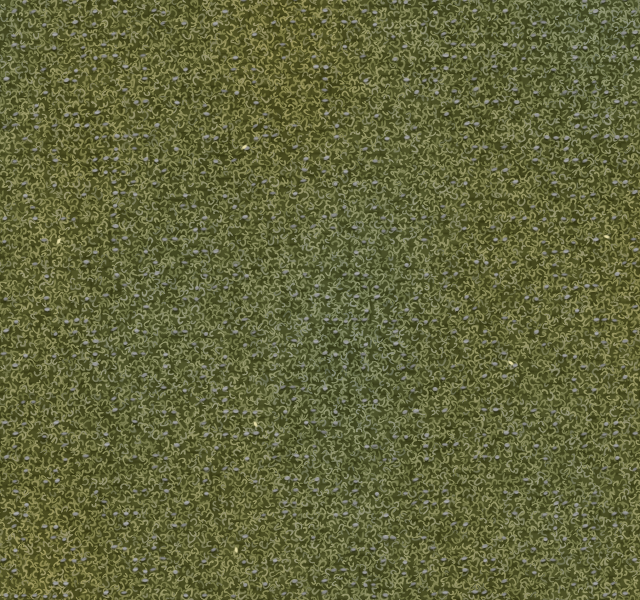
Give the GLSL for this texture, as a Shadertoy shader.

```glsl
// Olive looped-pile fabric with a woven grid and scattered pale grey stitches.

const float LOOPS = 112.0;                   // curled yarn loops across the width
const vec2  WEAVE = vec2(64.0, 56.0);        // stitch columns and rows per width
const float YARN_HALF_WIDTH = 0.28;          // in loop cells
const float FLECK_SHARE = 0.23;              // share of stitches that are grey
const vec2  FLECK_SIZE = vec2(0.0043, 0.0026);
const float CREASE_DEPTH = 0.13;
const float TINT_STRENGTH = 0.75;
const float SPECK_GRID = 6.0;
const float SPECK_SHARE = 0.10;

const vec3 SHADOW = vec3(0.19, 0.20, 0.065);
const vec3 YARN   = vec3(0.40, 0.42, 0.235);
const vec3 LIGHT  = vec3(0.60, 0.60, 0.43);
const vec3 FLECK  = vec3(0.65, 0.65, 0.655);
const vec3 SPECK  = vec3(0.90, 0.87, 0.66);
const vec3 WARM   = vec3(1.06, 1.00, 0.82);
const vec3 COOL   = vec3(0.94, 0.99, 1.10);

float hash(vec2 p) {
    vec3 q = fract(vec3(p.xyx) * 0.1031);
    q += dot(q, q.yzx + 33.33);
    return fract((q.x + q.y) * q.z);
}

vec2 hash2(vec2 p) {
    return vec2(hash(p + 17.3), hash(p + 71.9));
}

// Broad, slightly blocky patches from layered sines, about -1 to 1.
float patches(vec2 p) {
    float s = sin(p.x * 7.0 + 1.6 * sin(p.y * 4.0 + 0.6));
    s += sin(p.y * 8.0 - 1.3 * sin(p.x * 5.0) + 2.0);
    s += 0.6 * sin(p.x * 19.0 + sin(p.y * 6.0) * 0.8);
    return s / 2.6;
}

// Cellular field of open rings: x = yarn body, y = brightness, z = greyness.
vec3 curledYarn(vec2 p) {
    p += 0.16 * sin(p.yx * 2.3 + 1.7 * sin(p * 0.9));
    vec2 cell = floor(p);
    vec3 top = vec3(0.0, 0.5, 0.3);
    float best = 0.0;
    for (int j = -1; j <= 1; j++)
    for (int i = -1; i <= 1; i++) {
        vec2 id = cell + vec2(i, j);
        vec2 rnd = hash2(id);
        vec2 q = p - id - 0.5 - 0.7 * (rnd - 0.5);
        q.y *= mix(0.8, 1.25, rnd.x);
        float len = max(length(q), 0.0001);
        float radius = mix(0.28, 0.55, hash(id + 5.1));
        float angle = 6.2832 * hash(id + 41.7);
        float opening = dot(q / len, vec2(cos(angle), sin(angle)));
        float body = 1.0 - smoothstep(0.03, YARN_HALF_WIDTH, abs(len - radius));
        body *= 1.0 - smoothstep(0.35, 0.75, opening);
        float tone = hash(id + 93.4);
        float height = body * (0.55 + 0.45 * tone);
        if (height > best) {
            best = height;
            top = vec3(body, tone, rnd.y);
        }
    }
    return top;
}

// Dark furrows between stitches, uneven from one stitch to the next.
float creases(vec2 g) {
    vec2 edge = smoothstep(vec2(0.26), vec2(0.5), abs(fract(g) - 0.5));
    vec2 uneven = 0.3 + 0.9 * hash2(floor(g + 0.5) + 9.0);
    return max(edge.x * uneven.x * 0.75, edge.y * uneven.y);
}

// Soft tilted ellipse; the result is its coverage.
float ellipse(vec2 q, vec2 size, float tilt, float blur) {
    float c = cos(tilt), s = sin(tilt);
    q = vec2(c * q.x + s * q.y, c * q.y - s * q.x);
    float d = (length(q / size) - 1.0) * size.y;
    return 1.0 - smoothstep(-blur, blur, d);
}

void mainImage(out vec4 fragColor, in vec2 fragCoord) {
    vec2 p = fragCoord / iResolution.x;
    float blur = max(0.8 / iResolution.x, 0.0009);

    // Yarn pile over shadowed gaps
    vec3 yarn = curledYarn(p * LOOPS);
    vec2 g = p * WEAVE + 0.10 * sin(p.yx * 23.0);
    vec2 stitch = floor(g);
    float light = 0.17 + 0.13 * hash(stitch + 3.7);
    light += yarn.x * mix(0.36, 0.78, yarn.y);
    light -= CREASE_DEPTH * creases(g);
    light += 0.03 * patches(p * 1.7 + 3.0);
    vec3 col = mix(SHADOW, YARN, clamp(light * 2.0, 0.0, 1.0));
    col = mix(col, LIGHT, clamp(light * 2.0 - 1.0, 0.0, 1.0));
    col.b += 0.07 * smoothstep(0.55, 0.95, yarn.z) * yarn.x;

    // Broad shifts between warm and cool olive
    vec3 tint = mix(COOL, WARM, 0.5 + 0.5 * patches(p));
    col *= mix(vec3(1.0), tint, TINT_STRENGTH);

    // Grey stitches, each with a small shadow below
    vec2 rnd = hash2(stitch + 131.0);
    vec2 q = (fract(g) - 0.5 - 0.28 * (rnd - 0.5)) / WEAVE;
    float present = step(hash(stitch + 57.0), FLECK_SHARE);
    vec2 size = FLECK_SIZE * mix(vec2(0.72, 0.75), vec2(1.1), rnd.yx);
    float tilt = mix(-0.15, 0.5, hash(stitch + 211.0));
    float shade = ellipse(q + vec2(0.0, 0.0022), size * 1.1, tilt, blur * 1.5);
    float fleck = ellipse(q, size, tilt, blur);
    float strand = 0.93 + 0.07 * cos(q.y * 2600.0);
    col *= 1.0 - 0.35 * present * shade;
    col = mix(col, FLECK * strand * mix(0.84, 1.07, rnd.x), present * fleck * 0.95);

    // Rare bright specks of lint
    vec2 lint = floor(p * SPECK_GRID);
    vec2 s = (fract(p * SPECK_GRID) - 0.2 - 0.6 * hash2(lint + 301.0)) / SPECK_GRID;
    float speck = ellipse(s, vec2(0.0045, 0.0022), 3.1 * hash(lint + 7.0), blur);
    col = mix(col, SPECK, speck * step(hash(lint + 77.0), SPECK_SHARE));

    fragColor = vec4(clamp(col, 0.0, 1.0), 1.0);
}
```
